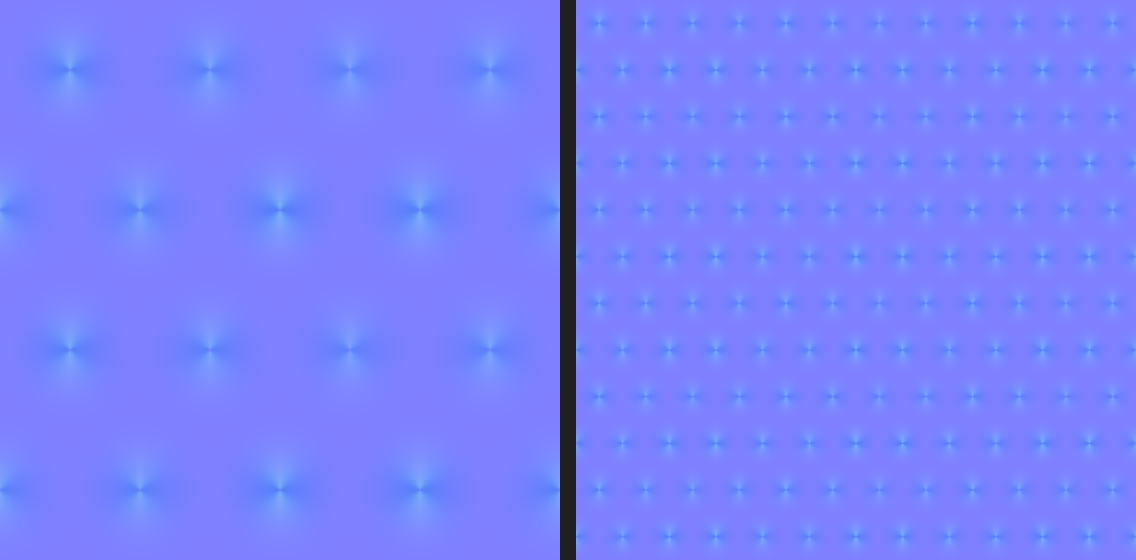
Left: one tile. Right: repeated 3 by 3.
Reproduce this texture map procedurally as a Shadertoy shader.

```glsl
// Tangent-space normal map of small pinched dimples in a staggered grid.
// Each dimple tilts the flat normal by its mirrored direction from the centre,
// fading outwards; strength drifts gently from dimple to dimple.
#define GRID 4.0          // dimples across and rows down (even, so it tiles)
#define RADIUS 0.55       // reach of a dimple, in cells
#define PINCH 0.010       // size of the flat spot at the centre, in cells
#define STRENGTH 0.175    // mean tilt at the centre
#define ROW_CONTRAST 0.010
#define DRIFT 0.018       // slow change of strength across a row
#define JITTER 0.010      // random change of strength per dimple
#define TAU 6.2831853

float hash(vec2 p) {
    return fract(sin(dot(p, vec2(127.1, 311.7))) * 43758.5453);
}

// Strength of the dimple in a wrapped cell
float dimpleStrength(vec2 cell, float shifted) {
    float across = (cell.x + 0.5 * shifted) / GRID;
    float rowSign = 1.0 - 2.0 * shifted;
    float wave = cos(TAU * (across - 0.625));
    return STRENGTH + rowSign * (ROW_CONTRAST + DRIFT * wave)
         + JITTER * (hash(cell) - 0.5);
}

// Red and green offset at a position relative to the dimple centre
vec2 dimpleTilt(vec2 offset) {
    float dist = length(offset);
    vec2 direction = abs(offset) / sqrt(dist * dist + PINCH * PINCH);
    float fade = max(1.0 - dist / RADIUS, 0.0);
    // Wide sideways lobes, narrower vertical ones
    return vec2(-direction.x, direction.y * direction.y) * fade * fade;
}

void mainImage(out vec4 fragColor, in vec2 fragCoord) {
    vec2 p = fragCoord / iResolution.xy * GRID;

    // Staggered cells: every second row moves by half a cell
    float row = floor(p.y);
    float shifted = mod(row, 2.0);
    float column = floor(p.x + 0.5 - 0.5 * shifted);
    vec2 centre = vec2(column + 0.5 * shifted, row + 0.5);
    vec2 cell = mod(vec2(column, row), GRID);

    // Tilt the flat normal and rebuild its height component
    vec2 tilt = dimpleTilt(p - centre) * dimpleStrength(cell, shifted);
    vec2 slope = 2.0 * tilt;
    float up = sqrt(max(1.0 - dot(slope, slope), 0.0));
    fragColor = vec4(0.5 + 0.5 * vec3(slope, up), 1.0);
}
```
